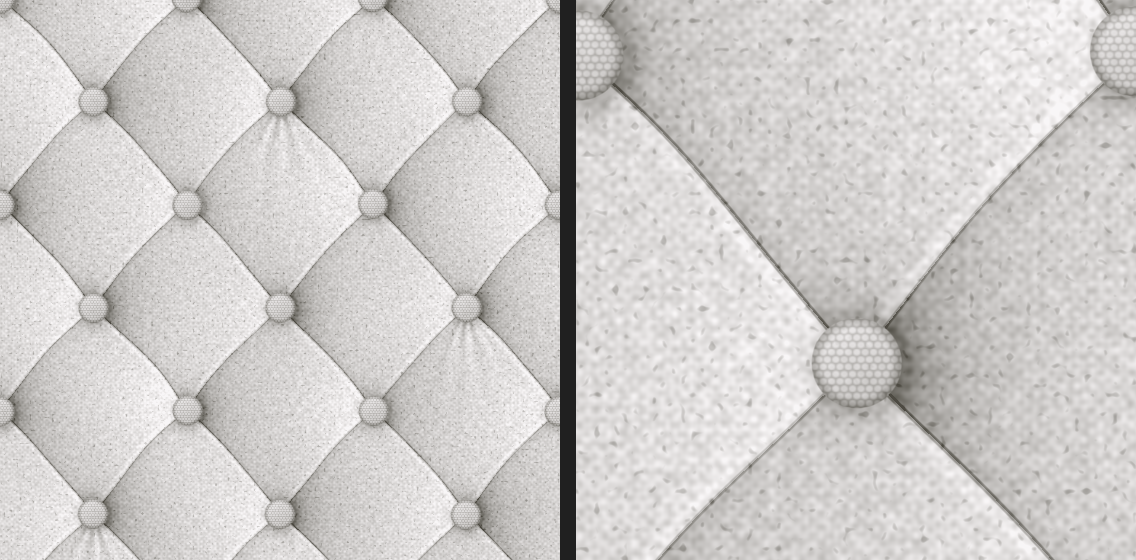
Left: the whole. Right: its middle third, enlarged.
Write a WebGL 2 fragment shader that draws this texture.

```glsl
#version 300 es
precision highp float;
// Button-tufted linen: a diamond lattice of padded cells with bowed seams,
// shaded from left to right, with round covered buttons at the corners.
// Lattice coordinates (a, b) run along the diagonals, one unit per cell.
uniform vec2 u_resolution;
out vec4 outColor;

const float PI = 3.14159265;
const vec2 HALF_CELL = vec2(0.16667, 0.1843);  // half diagonals of a diamond
const float ROW_START = 0.082;                 // height of the lowest buttons
const float SEAM_STEP = 0.247;                 // canvas distance of one lattice unit
const float BUTTON_RADIUS = 0.0268;
const vec3 SHADE = vec3(0.56, 0.55, 0.53);
const vec3 LINEN = vec3(0.93, 0.92, 0.92);

vec2 hash2(vec2 p) {
  vec3 h = fract(p.xyx * vec3(0.1031, 0.1030, 0.0973));
  h += dot(h, h.yzx + 33.33);
  return fract((h.xx + h.yz) * h.zy);
}

float cornerGradient(vec2 cell, vec2 corner, vec2 f) {
  float angle = 2.0 * PI * hash2(cell + corner).x;
  return dot(vec2(cos(angle), sin(angle)), f - corner);
}

float gradientNoise(vec2 p) {
  vec2 i = floor(p), f = p - i;
  vec2 u = f * f * f * (f * (f * 6.0 - 15.0) + 10.0);
  float low = mix(cornerGradient(i, vec2(0, 0), f), cornerGradient(i, vec2(1, 0), f), u.x);
  float high = mix(cornerGradient(i, vec2(0, 1), f), cornerGradient(i, vec2(1, 1), f), u.x);
  return mix(low, high, u.y);
}

// Canvas position to diagonal lattice coordinates, and offsets back again.
vec2 toLattice(vec2 uv) {
  vec2 q = (uv - vec2(0.0, ROW_START)) / HALF_CELL;
  return 0.5 * vec2(q.x + q.y, q.x - q.y);
}

vec2 toCanvas(vec2 ab) {
  return vec2(ab.x + ab.y, ab.x - ab.y) * HALF_CELL;
}

// Seams arch upwards between buttons, each by a slightly different amount.
vec2 bowSeams(vec2 ab, float amount) {
  vec2 arch = abs(cos(PI * ab.yx));
  return ab + amount * arch * vec2(-1.0, 1.0);
}

// Plain weave with uneven threads, slubs and scattered dark flecks.
float linenWeave(vec2 uv) {
  vec2 thread = uv * vec2(210.0, 226.0) + 0.5 * gradientNoise(uv * 38.0);
  float weave = sin(PI * thread.x) * sin(PI * thread.y);
  float slubs = gradientNoise(uv * vec2(70.0, 230.0)) + gradientNoise(uv * vec2(230.0, 80.0) + 17.0);
  float flecks = smoothstep(0.28, 0.55, gradientNoise(uv * 175.0 + 41.0));
  return 0.032 * weave + 0.075 * slubs - 0.15 * flecks;
}

// Folds fanning down from the button at the top of a cell.
float fanFolds(vec2 p, float wobble) {
  vec2 v = vec2(p.x, 1.0 - p.y);
  float r = length(v), angle = atan(v.x, v.y);
  float reach = smoothstep(0.1, 0.24, r) * exp(-3.2 * r) * (1.0 - smoothstep(0.35, 0.75, abs(angle)));
  return reach * sin(angle * 17.0 + 3.0 * wobble);
}

// Pillow shading; p spans -1 to 1 from corner to corner of the diamond.
float cushion(vec2 p, float slack) {
  float hollow = exp(-3.3 * length(vec2(p.x + 1.0, 0.9 * p.y)));
  float glow = exp(-3.0 * length(vec2(p.x - 0.9, 1.3 * p.y)));
  float underside = exp(-4.5 * length(p + vec2(0.0, 1.0)));
  return 0.862 + 0.04 * p.x - mix(0.34, 0.16, slack) * hollow + 0.09 * glow - 0.13 * underside;
}

// Dark stitch line with a lit roll on its left and a soft shade on its right.
float seamShade(float side, float depth, float width, float pixel) {
  float d = (0.5 - abs(side)) * SEAM_STEP;
  float stitch = 1.0 - smoothstep(width - pixel, width + pixel, d);
  float roll = side > 0.0 ? 0.05 * exp(-pow((d - 0.006) / 0.004, 2.0)) : -0.07 * exp(-d / 0.010);
  return roll - depth * stitch;
}

// Covered button: domed face with staggered woven dots and a darker rim.
float buttonFace(vec2 p) {
  vec2 grid = p * vec2(200.0, 230.0);
  grid.x += 0.5 * mod(floor(grid.y), 2.0);
  float dots = 1.0 - smoothstep(0.22, 0.62, length(fract(grid) - 0.5));
  float r = length(p) / BUTTON_RADIUS;
  float light = dot(p / BUTTON_RADIUS, vec2(-0.03, 0.06));
  return 0.73 + 0.13 * dots + light - 0.20 * smoothstep(0.72, 1.0, r);
}

void main() {
  vec2 uv = gl_FragCoord.xy / u_resolution;
  float pixel = 1.0 / min(u_resolution.x, u_resolution.y);
  float drift = gradientNoise(uv * 5.0 + 3.0);

  // Padded cells; some are slack and gather into folds.
  vec2 lattice = toLattice(uv);
  vec2 bowed = bowSeams(lattice, 0.034 + 0.04 * drift);
  vec2 cell = floor(bowed + 0.5), local = bowed - cell;
  vec2 p = vec2(local.x + local.y, local.x - local.y);
  bool loose = mod(cell.x, 3.0) < 0.5 && mod(cell.x - cell.y, 2.0) > 0.5;
  float slack = loose ? 1.0 : 0.2 * hash2(cell + 60.0).x;
  float tone = cushion(p, slack) + 0.04 * drift + 0.17 * slack * fanFolds(p, drift);
  tone += linenWeave(uv);

  // Falling seams are crisp, rising ones softer.
  tone += seamShade(local.x, 0.25, 0.0014, pixel) + seamShade(local.y, 0.17, 0.0012, pixel);

  // Buttons with a contact shadow leaning to the lower right.
  vec2 corner = floor(lattice) + 0.5;
  vec2 offset = toCanvas(lattice - corner) + 0.003 * (hash2(corner + 90.5) - 0.5);
  float gap = max(length(offset - vec2(0.004, -0.002)) - BUTTON_RADIUS, 0.0);
  tone -= 0.17 * exp(-gap / 0.009);
  float cover = 1.0 - smoothstep(-pixel, pixel, length(offset) - BUTTON_RADIUS);
  tone = mix(tone, buttonFace(offset) + 0.3 * linenWeave(uv), cover);

  float level = clamp((tone - SHADE.r) / (LINEN.r - SHADE.r), -0.7, 1.12);
  outColor = vec4(mix(SHADE, LINEN, level), 1.0);
}
```
